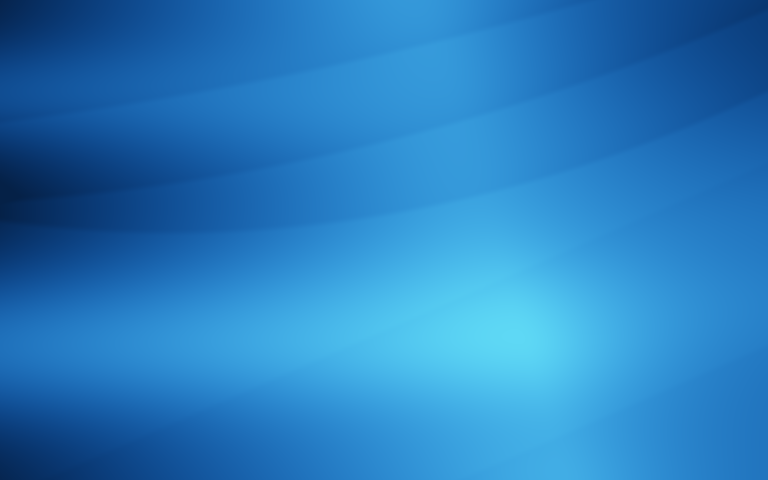
Give the GLSL for this background, as a Shadertoy shader.

```glsl
#define GLOW_HEIGHT 0.30
#define GLOW_GAIN 0.28
#define RIDGE_FOOT 0.73
#define RIDGE_LEAN 0.19
#define RIDGE_ROUND 0.14
#define CREASE_FADE 0.075
#define CREASE_SOFT 0.009
#define CREASE_DEPTH 0.05

float bell(float x, float width) {
    float k = x / width;
    return exp(-k * k);
}

// Brightness along the left border, the ridge and the right border
float leftLight(float y) {
    return 0.5 * bell(y - 0.28, 0.17) + 0.32 * bell(y - 0.80, 0.12);
}

float ridgeLight(float y) {
    float width = y > GLOW_HEIGHT ? 0.20 : 0.16;
    return 0.72 + GLOW_GAIN * bell(y - GLOW_HEIGHT, width) + 0.08 * bell(y, 0.12);
}

float rightLight(float y) {
    return mix(0.52, 0.20, smoothstep(0.5, 1.0, y)) + 0.07 * bell(y - 0.36, 0.13);
}

// Rounded ridge falling away to both sides
float ridgeField(vec2 p) {
    float center = RIDGE_FOOT - RIDGE_LEAN * p.y;
    bool onLeft = p.x < center;
    float d = (p.x - center) / (onLeft ? center : 1.0 - center);
    float scale = sqrt(1.0 + RIDGE_ROUND * RIDGE_ROUND) - RIDGE_ROUND;
    float fall = (sqrt(d * d + RIDGE_ROUND * RIDGE_ROUND) - RIDGE_ROUND) / scale;
    if (!onLeft) fall *= 1.6 - 0.6 * fall;
    return mix(ridgeLight(p.y), onLeft ? leftLight(p.y) : rightLight(p.y), fall);
}

// Shade that starts at a soft edge and fades with distance
float crease(float d) {
    return smoothstep(-CREASE_SOFT, CREASE_SOFT, d) * exp(-max(d, 0.0) / CREASE_FADE);
}

float foldShade(vec2 p) {
    // Each fold is a parabola: height, slope, bend
    vec3 folds[3] = vec3[3](vec3(0.54, -0.22, 0.49),
                            vec3(0.58, 0.10, 0.30),
                            vec3(0.745, 0.20, 0.17));
    float shade = 0.0;
    for (int i = 0; i < 3; i++) {
        float edge = dot(folds[i], vec3(1.0, p.x, p.x * p.x));
        shade += CREASE_DEPTH * crease(p.y - edge);
    }
    // Two faint straight folds in the lower half
    for (int i = 0; i < 2; i++) {
        float edge = 0.70 * p.x - 0.04 - 0.38 * float(i);
        shade += 0.35 * CREASE_DEPTH * crease(edge - p.y);
    }
    return shade;
}

// Navy through azure to pale cyan
vec3 blueRamp(float t) {
    const vec3 navy = vec3(0.02, 0.13, 0.28);
    const vec3 rise = vec3(0.06, 0.53, 1.13);
    const vec3 bend = vec3(0.29, 0.19, -0.45);
    return navy + t * (rise + t * bend);
}

void mainImage(out vec4 fragColor, in vec2 fragCoord) {
    vec2 p = fragCoord / iResolution.xy;
    float light = ridgeField(p) - foldShade(p);
    fragColor = vec4(blueRamp(clamp(light, 0.0, 1.0)), 1.0);
}
```
